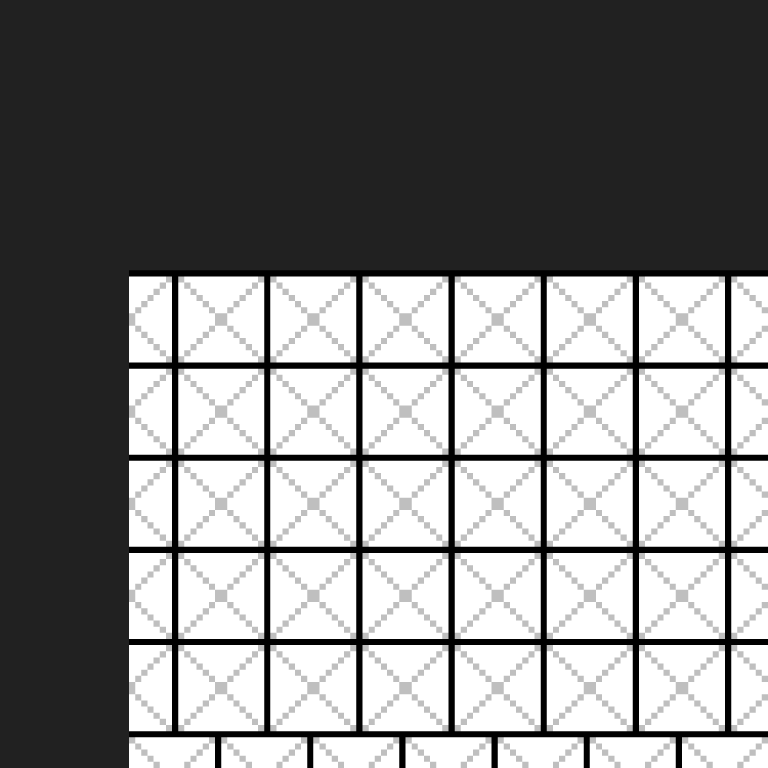
This pattern is drawn by a Shadertoy shader. Its source:

```glsl
// Colour of one square block on a 125-block-wide grid, counted from the top left
vec3 blockColor(ivec2 block) {
    ivec2 p = block - ivec2(21, 44);
    if (p.x < 0 || p.y < 0) return vec3(0.13);

    // Tiles are 15 blocks wide; the sixth row is shifted by about half a tile
    int shift = p.y / 15 < 5 ? 8 : 1;
    ivec2 tile = ivec2((p.x + shift) % 15, p.y % 15);

    // Grid line on the left and top of each tile
    if (tile.x == 0 || tile.y == 0) return vec3(0.0);

    // Both diagonals, which merge into a two-block square at the centre
    ivec2 fromCentre = abs(2 * tile - 15);
    return fromCentre.x == fromCentre.y ? vec3(0.75) : vec3(1.0);
}

void mainImage(out vec4 fragColor, in vec2 fragCoord) {
    // Average 4 x 4 samples per pixel for smooth edges
    vec3 color = vec3(0.0);
    for (int i = 0; i < 16; i++) {
        vec2 offset = (vec2(i % 4, i / 4) + 0.5) / 4.0 - 0.5;
        vec2 uv = (fragCoord + offset) / iResolution.xy;
        color += blockColor(ivec2(floor(vec2(uv.x, 1.0 - uv.y) * 125.0)));
    }
    fragColor = vec4(color / 16.0, 1.0);
}
```
